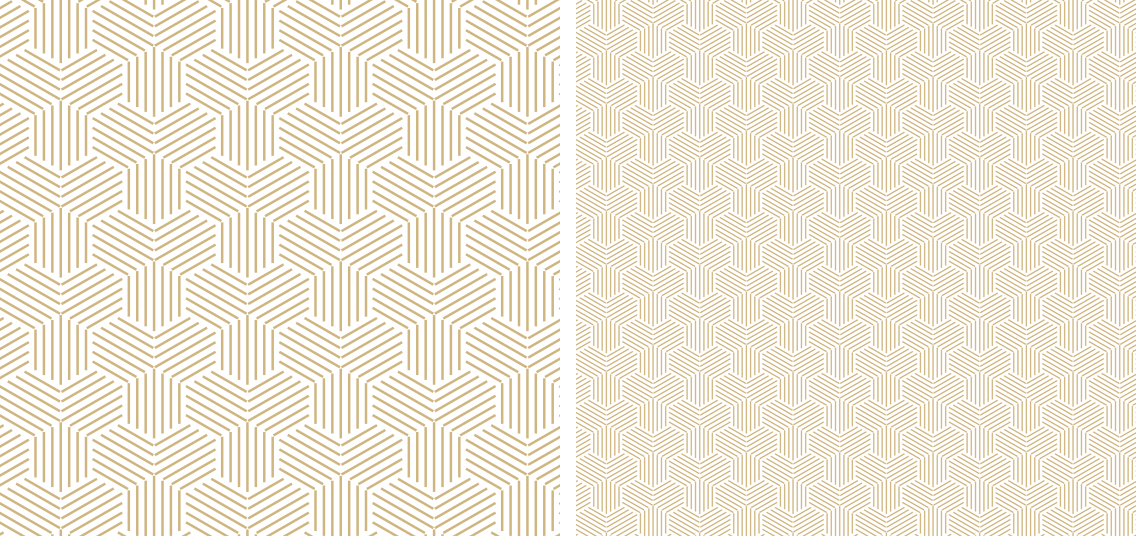
Left, the tile; right, the same tile 2 across and 2 down.
Give the GLSL for this pattern, as a Shadertoy shader.

```glsl
const vec2 REPEATS = vec2(3.0, 5.0);         // whole cells across and down
const vec2 PHASE = vec2(0.3255, 0.736);      // centre of an upright hexagon, in cells
const vec2 CELL = vec2(1.7320508, 1.0);      // cell size, height as the unit
const float HEX_STEP = 0.5773503;            // distance between neighbouring hexagons
const float LINE_GAP = 0.0781;               // distance between line centres
const float LINE_HALF_WIDTH = 0.0115;
const float LINE_HALF_LENGTH = 0.325;        // middle line of each hexagon
const float SIDE_LINES = 3.0;                // lines on each side of the middle one
const float TAN_30 = 0.5773503;
const float TURN = 1.0471976;                // 60 degrees between hatch directions
const vec3 GOLD = vec3(0.81, 0.71, 0.50);
const vec3 WHITE = vec3(1.0);

vec2 wrapToCell(vec2 p) {
    return p - CELL * floor(p / CELL + 0.5);
}

// Offset to the nearest point of the centred rectangular lattice
vec2 nearestCentre(vec2 p) {
    vec2 corner = wrapToCell(p);
    vec2 middle = wrapToCell(p - 0.5 * CELL);
    return dot(corner, corner) < dot(middle, middle) ? corner : middle;
}

// Coverage of parallel bars trimmed to a hexagon
float hatchedHexagon(vec2 p, float angle, float pixel) {
    vec2 along = vec2(-sin(angle), cos(angle));
    vec2 across = vec2(along.y, -along.x);
    float side = dot(p, across);
    float index = clamp(floor(side / LINE_GAP + 0.5), -SIDE_LINES, SIDE_LINES);
    float halfLength = LINE_HALF_LENGTH - abs(index) * LINE_GAP * TAN_30;
    vec2 edge = vec2(abs(side - index * LINE_GAP) - LINE_HALF_WIDTH,
                     abs(dot(p, along)) - halfLength);
    vec2 cover = clamp(0.5 - edge / pixel, 0.0, 1.0);
    return cover.x * cover.y;
}

void mainImage(out vec4 fragColor, in vec2 fragCoord) {
    vec2 p = (fragCoord / iResolution.xy * REPEATS - PHASE) * CELL;
    float pixel = REPEATS.y / iResolution.y;

    // Three interlocking hexagon sets, each hatched in its own direction
    float ink = 0.0;
    for (int i = -1; i <= 1; i++) {
        float k = float(i);
        vec2 local = nearestCentre(p - vec2(k * HEX_STEP, 0.0));
        ink = max(ink, hatchedHexagon(local, k * TURN, pixel));
    }
    fragColor = vec4(mix(WHITE, GOLD, ink), 1.0);
}
```
